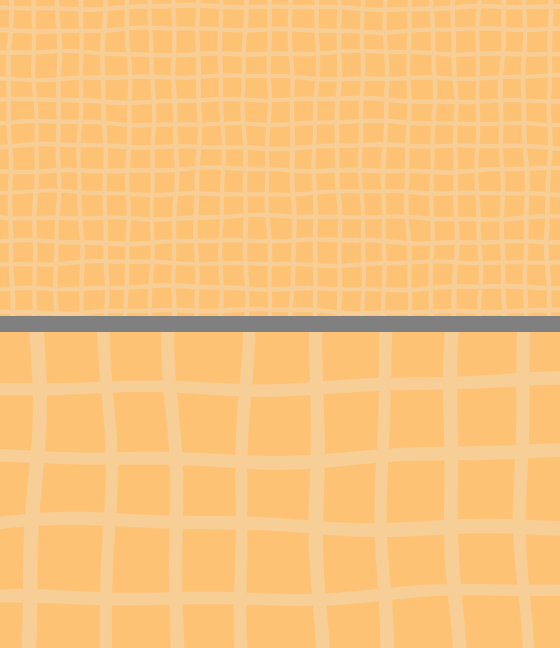
Top: the whole. Bottom: its middle third, enlarged.
Reproduce this pattern procedurally as a WebGL 2 fragment shader.

```glsl
#version 300 es
precision highp float;
// Hand-drawn grid of pale, wavering lines on a warm apricot ground.

uniform vec2 u_resolution;
out vec4 fragColor;

float hash(float n) {
    return fract(sin(n * 12.9898) * 43758.5453);
}

// Layered sines with random phases, different for each line; range -1 to 1.
float waver(float along, float id) {
    float slow = sin(along * 0.42 + 6.2832 * hash(id + 0.3));
    float medium = sin(along * 0.97 + 6.2832 * hash(id + 1.7));
    float quick = sin(along * 2.1 + 6.2832 * hash(id + 4.1));
    return 0.5 * slow + 0.32 * medium + 0.18 * quick;
}

// Coverage of one family of lines, one line per unit of "across".
float strokes(float across, float along, float seed, float pixel) {
    float id = floor(across) + seed;
    float shift = 0.08 * (hash(id + 8.6) - 0.5);
    float center = 0.5 + shift + 0.12 * waver(along, id);
    float halfWidth = 0.093 + 0.012 * (hash(id + 2.9) - 0.5)
                    + 0.010 * waver(along * 1.3, id + 50.5);
    float dist = abs(fract(across) - center) - halfWidth;
    return 1.0 - smoothstep(-0.75 * pixel, 0.75 * pixel, dist);
}

void main() {
    // Cell units: 13.5 cells fill the height, 24 the width at 16:9.
    float pixel = 13.5 / u_resolution.y;
    vec2 cell = gl_FragCoord.xy * pixel;

    float vertical = strokes(cell.x + 0.03, cell.y, 11.0, pixel);
    float horizontal = strokes(cell.y + 0.28, cell.x, 73.0, pixel);

    // Both families share one flat tone, so crossings do not brighten.
    vec3 ground = vec3(0.995, 0.760, 0.460);
    vec3 stroke = vec3(0.970, 0.810, 0.590);
    fragColor = vec4(mix(ground, stroke, max(vertical, horizontal)), 1.0);
}
```
